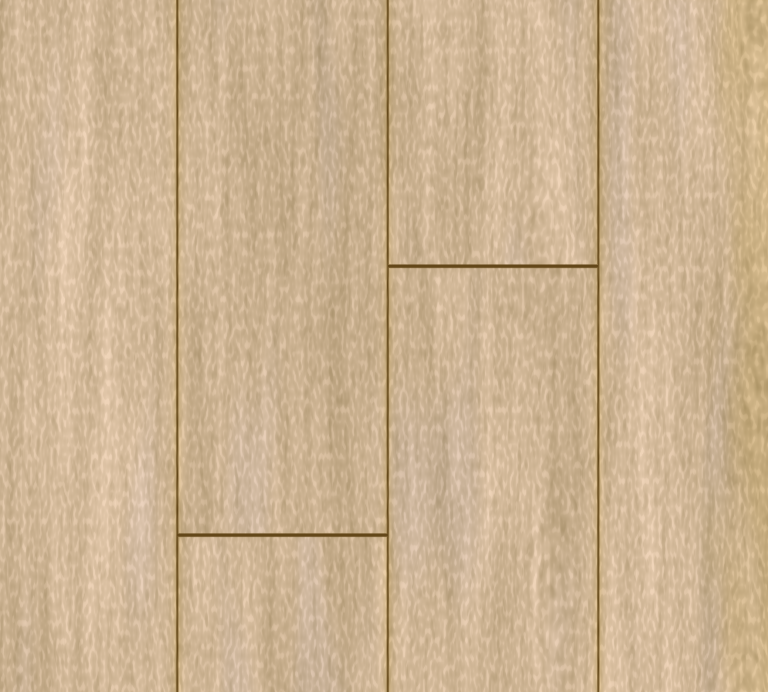
Reproduce this texture procedurally as a Shadertoy shader.

```glsl
const vec2 PLANK = vec2(0.3042, 1.3);    // plank size, in canvas heights
const float LEFT_SHIFT = 0.048;          // part of the first column that is cut off
const float FIRST_JOINT = -0.1619;
const float STAGGER = 0.3886;            // rise of the end joint per column
const vec2 SEAM_HALF = vec2(0.0015, 0.0025);
const float SEAM_BLUR = 0.0014;

const vec3 DEEP_GRAIN = vec3(0.65, 0.56, 0.41);
const vec3 PALE_GRAIN = vec3(0.89, 0.785, 0.67);
const vec3 GOLD_TINT = vec3(0.96, 0.95, 0.85);
const vec3 ASH_TINT = vec3(0.98, 0.99, 1.03);
const vec3 SEAM_COLOR = vec3(0.39, 0.28, 0.10);
const vec3 EDGE_TINT = vec3(0.96, 0.94, 0.78);

float hash(vec2 p) {
    vec3 q = fract(p.xyx * vec3(0.1031, 0.1030, 0.0973));
    q += dot(q, q.yzx + 33.33);
    return fract((q.x + q.y) * q.z);
}

float cornerSlope(vec2 cell, vec2 offset) {
    float angle = 6.2832 * hash(cell);
    return dot(vec2(cos(angle), sin(angle)), offset);
}

float gradientNoise(vec2 p) {
    vec2 i = floor(p), f = p - i;
    vec2 u = f * f * f * (f * (f * 6.0 - 15.0) + 10.0);
    vec2 e = vec2(1.0, 0.0);
    float low = mix(cornerSlope(i, f), cornerSlope(i + e, f - e), u.x);
    float high = mix(cornerSlope(i + e.yx, f - e.yx), cornerSlope(i + 1.0, f - 1.0), u.x);
    return mix(low, high, u.y);
}

// Long bands, streaks and fibres, overlaid with crisp pale flecks and dark pores
float grainTone(vec2 p, vec2 seed) {
    float bands = gradientNoise(p * vec2(9.0, 0.9) + seed);
    float streaks = gradientNoise(p * vec2(30.0, 2.2) + seed + 31.0);
    float fibres = gradientNoise(p * vec2(95.0, 5.0) + seed + 57.0);
    float flecks = gradientNoise(p * vec2(205.0, 75.0) + seed + 83.0);
    float pores = gradientNoise(p * vec2(140.0, 32.0) + seed + 11.0);
    float crisp = smoothstep(0.06, 0.34, flecks) - smoothstep(0.08, 0.36, pores);
    return 0.30 * bands + 0.30 * streaks + 0.26 * fibres + 0.24 * flecks + 0.15 * crisp;
}

// Oval growth rings about knots; returns tone in x and sideways bend in y
vec2 knotFigure(vec2 p, float column, float strength) {
    const float SPACING = 0.5;
    float phase = 0.15 + 0.33 * (column - 2.0);
    float nearest = floor((p.y - phase) / SPACING);
    vec2 figure = vec2(0.0);
    for (int k = 0; k < 2; k++) {
        float index = nearest + float(k);
        float jitter = hash(vec2(column + 7.0, index + 19.0)) - 0.5;
        vec2 center = vec2((0.76 + 0.16 * jitter) * PLANK.x, phase + index * SPACING);
        vec2 q = (p - center) / vec2(0.034, 0.095 + 0.04 * jitter);
        q.x += 0.35 * gradientNoise(p * vec2(14.0, 8.0) + column * 13.0);
        float d = length(q);
        float fade = exp(-0.4 * d * d);
        float rings = sin(11.0 * d + 2.5 * gradientNoise(p * vec2(26.0, 12.0)));
        figure.x += fade * (0.17 * rings - 0.04) - 0.18 * exp(-16.0 * d * d);
        figure.y += fade * q.x * 0.014;
    }
    return strength * figure;
}

float seamMask(float d, float halfWidth, float pixel) {
    float soft = max(SEAM_BLUR, 0.6 * pixel);
    return 1.0 - smoothstep(halfWidth - soft, halfWidth + soft, d);
}

void mainImage(out vec4 fragColor, in vec2 fragCoord) {
    float pixel = 1.0 / iResolution.y;
    vec2 p = fragCoord * pixel;

    // Staggered plank layout
    float across = (p.x + LEFT_SHIFT) / PLANK.x;
    float column = floor(across);
    float along = (p.y - FIRST_JOINT - STAGGER * column) / PLANK.y;
    vec2 plank = vec2(column, floor(along));
    vec2 local = vec2(across - column, along - plank.y);
    vec2 edge = min(local, 1.0 - local) * PLANK;
    vec2 seed = 100.0 * vec2(hash(plank + 5.0), hash(plank + 43.0));

    // Wood tone: some columns are plain, others strongly figured
    float figured = 0.5 + 0.5 * cos(1.6 * (column - 2.7));
    vec2 wood = vec2(local.x * PLANK.x, p.y);
    vec2 knots = knotFigure(wood, column, figured);
    vec2 bent = wood - vec2(knots.y, 0.0);
    bent.x += 0.004 * gradientNoise(p * vec2(4.0, 3.0) + seed);
    float tone = 0.68 + 0.08 * (figured - 0.4) + 0.06 * (hash(plank + 71.0) - 0.5);
    tone += grainTone(bent, seed) + knots.x;
    float shadedSide = smoothstep(0.1, 0.3, figured) * (1.0 - smoothstep(0.3, 0.7, figured));
    tone -= 0.6 * exp(-8.0 * local.x) * shadedSide;
    vec3 color = mix(DEEP_GRAIN, PALE_GRAIN, clamp(tone, -0.15, 1.2));

    // Golden heartwood on the most figured planks, faint ashen patches elsewhere
    float drift = gradientNoise(bent * vec2(24.0, 4.0) + seed);
    float gold = smoothstep(0.48, 0.78, local.x + 0.2 * drift) * smoothstep(0.8, 0.95, figured);
    float ash = smoothstep(0.1, 0.5, gradientNoise(bent * vec2(15.0, 2.0) + seed + 9.0));
    color *= mix(vec3(1.0), GOLD_TINT, gold);
    color *= mix(vec3(1.0), ASH_TINT, ash * (1.0 - gold));

    // Warm bevels and dark seams, slightly uneven along their length
    float bevel = exp(-edge.x / 0.005) + 0.5 * exp(-edge.y / 0.002);
    color *= mix(vec3(1.0), EDGE_TINT, min(bevel, 1.0));
    float wear = 0.9 + 0.25 * gradientNoise(vec2(column * 7.0, p.y * 40.0));
    float sideSeam = wear * seamMask(edge.x, SEAM_HALF.x, pixel);
    float endSeam = seamMask(edge.y, SEAM_HALF.y, pixel);
    color = mix(color, SEAM_COLOR, clamp(max(sideSeam, endSeam), 0.0, 1.0));

    fragColor = vec4(color, 1.0);
}
```
